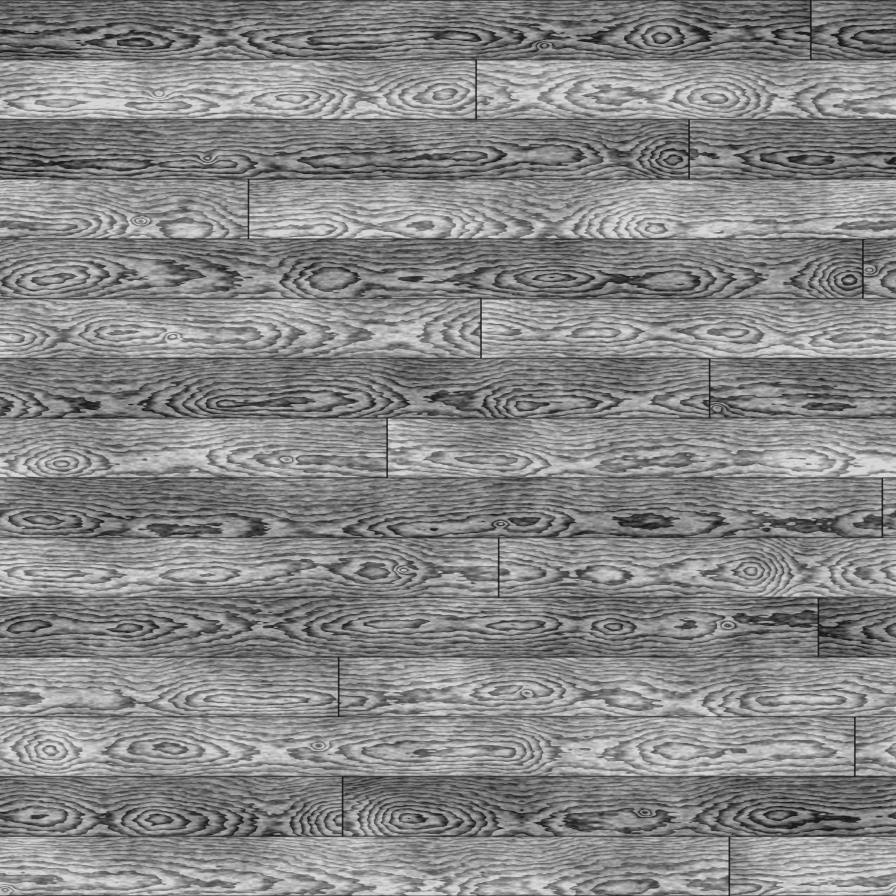
Reproduce this texture procedurally as a WebGL 1 fragment shader.

```glsl
precision highp float;
// Fifteen rows of grey wooden planks, each row cut by one staggered butt joint.
// Growth rings are contours of the distance to a wandering pith, so they form
// cathedral arches near it and fine lines away from it; fibres and stains on top.

uniform vec2 u_resolution;

const float ROWS = 15.0;

float hash(vec2 p) {
  vec3 q = fract(p.xyx * 0.1031);
  q += dot(q, q.yzx + 33.33);
  return fract((q.x + q.y) * q.z);
}

float noise(vec2 p) {
  vec2 i = floor(p), f = fract(p);
  f = f * f * (3.0 - 2.0 * f);
  return mix(mix(hash(i), hash(i + vec2(1.0, 0.0)), f.x),
             mix(hash(i + vec2(0.0, 1.0)), hash(i + vec2(1.0, 1.0)), f.x), f.y);
}

// Noise centred on zero
float wobble(vec2 p) {
  return noise(p) - 0.5;
}

// Joint position of a row: odd rows left of the middle, even rows far right
float jointOf(float row) {
  float h = hash(vec2(row, 4.7)) - 0.5;
  return fract(mod(row, 2.0) > 0.5 ? 0.43 + 0.36 * h : 0.9 + 0.28 * h);
}

// x: latewood darkness of the growth rings, y: closeness to the pith
vec2 growthRings(vec2 p, float seed) {
  float pith = mix(0.25, 0.84, sqrt(hash(vec2(seed, 2.3))));
  float across = p.y - pith + 0.16 * wobble(vec2(p.x * 5.0, seed))
               + 0.14 * wobble(vec2(p.x * 14.0, p.y * 3.0 + seed));
  float depth = 1.0 * wobble(vec2(p.x * 5.5, seed + 7.0))
              + 0.3 * wobble(vec2(p.x * 15.0, seed + 11.0));
  float radius = length(vec2(across, depth));

  // A small knot bends the rings around it
  vec2 knot = vec2(hash(vec2(seed, 5.1)), pith + 0.3 * (hash(vec2(seed, 8.9)) - 0.5));
  vec2 toKnot = (p - knot) * vec2(110.0, 14.0);
  radius += 0.17 * exp(-dot(toKnot, toKnot));

  // Feathered ring edges
  radius += 0.035 * wobble(vec2(p.x * 70.0, p.y * 22.0 + seed))
          + 0.02 * wobble(vec2(p.x * 170.0, p.y * 40.0 + seed));
  float phase = fract(radius * (11.0 + 3.5 * radius));
  float late = smoothstep(0.25, 0.88, phase) * (1.0 - smoothstep(0.88, 1.0, phase));
  return vec2(late, exp(-9.0 * across * across));
}

float plankGrey(vec2 uv) {
  float y = ROWS * (1.0 - uv.y);
  float row = floor(y);
  float seed = row * 17.0 + 3.0;
  float along = fract(uv.x - jointOf(row));
  vec2 p = vec2(along, y - row);

  // Light and dark planks alternate, with one light pair near the bottom
  float light = mod(row + step(11.5, row), 2.0);
  light = mix(light, 0.5, 0.45 * smoothstep(7.0, 9.0, row) * (1.0 - step(11.5, row)));
  light += 0.2 * (hash(vec2(row, 9.1)) - 0.5);
  float grey = mix(0.525, 0.675, light);

  // Cloudy stains
  grey += 0.17 * wobble(vec2(along * 9.0, p.y * 0.9 + seed))
        + 0.11 * wobble(vec2(along * 24.0, p.y * 2.0 + seed));

  // Rings, strongest around the pith
  vec2 rings = growthRings(p, seed);
  grey += rings.y * mix(0.07, 0.09, light);
  grey -= rings.x * mix(0.2, mix(0.42, 0.36, light), rings.y);

  // Fine fibres and pores
  grey += 0.19 * wobble(vec2(along * 120.0, p.y * 30.0 + seed))
        + 0.12 * wobble(vec2(along * 320.0, p.y * 44.0 + seed));

  // Seams between rows and the joint within the row
  float rowGap = min(p.y, 1.0 - p.y) / ROWS;
  float jointGap = min(along, 1.0 - along);
  grey *= 1.0 - 0.5 * (1.0 - smoothstep(0.0003, 0.0013, rowGap));
  grey *= 1.0 - 0.75 * (1.0 - smoothstep(0.0004, 0.0014, jointGap));
  return clamp(grey, 0.1, 0.84);
}

void main() {
  // Four samples per pixel smooth the fine grain
  float sum = 0.0;
  for (int i = 0; i < 4; i++) {
    float k = float(i);
    vec2 offset = vec2(mod(k, 2.0), floor(k / 2.0)) * 0.5 - 0.25;
    sum += plankGrey((gl_FragCoord.xy + offset) / u_resolution);
  }
  gl_FragColor = vec4(vec3(sum / 4.0), 1.0);
}
```
